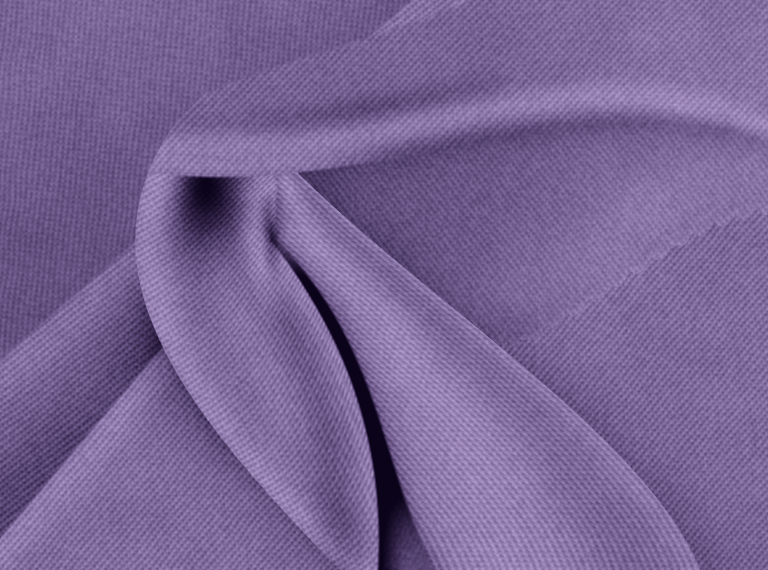
Write a Shadertoy shader that draws this texture.

```glsl
// Draped purple knit: a loop of cloth folds over a central pleat, with a pinked
// hem behind. Layers stack back to front between smooth cubic borders; each
// has a shade and a rib pattern, and one colour ramp tints the result.

const vec2 SHEET = vec2(7.68, 5.72); // canvas in working units, y down
const vec3 DEEP = vec3(0.04, 0.01, 0.10);
const vec3 LIT = vec3(0.66, 0.58, 0.77);
const vec3 MID_TINT = vec3(0.07, -0.01, 0.16);
const float PITCH = 0.054; // width of one knitted rib
const float KNIT_DEPTH = 0.11;
const float GRAIN = 0.13;
const float CONTRAST = 1.2;
const float TOOTH = 0.21; // width of one hem tooth
const float PI = 3.14159;

float hash(vec2 p) {
  return fract(sin(dot(p, vec2(12.99, 78.23))) * 4375.85);
}

float noise(vec2 p) {
  vec2 i = floor(p), f = fract(p);
  f = f * f * (3.0 - 2.0 * f);
  return mix(mix(hash(i), hash(i + vec2(1, 0)), f.x),
             mix(hash(i + vec2(0, 1)), hash(i + 1.0), f.x), f.y);
}

// Cubic through four evenly spaced values between a and b
float through(float s, float a, float b, vec4 v) {
  float t = clamp((s - a) / (b - a), 0.0, 1.0);
  float l = 1.0 - 3.0 * t, m = 2.0 - 3.0 * t, n = 1.0 - t;
  return dot(v, 0.5 * vec4(l * m * n, 9.0 * t * m * n, -9.0 * t * l * n, t * l * m));
}

float bump(float d, float w) { return exp(-d * d / (w * w)); }
float shadow(float d, float w) { return exp(-max(d, 0.0) / w); }
float cover(float d, float soft) { return smoothstep(-soft, soft, d); }
float ramp(float a, float b, float s) { return smoothstep(a, b, s); }

vec2 turn(vec2 p, float a) {
  return vec2(cos(a) * p.x + sin(a) * p.y, cos(a) * p.y - sin(a) * p.x);
}

// Ribs run along q.y, with slanted loops inside each rib
float knit(vec2 q) {
  q.x += 0.025 * noise(q * 3.0);
  float a = PI * q.x / PITCH;
  return 0.8 * cos(2.0 * a) + 0.4 * cos(7.0 * q.y / PITCH + 2.5 * abs(sin(a)));
}

void mainImage(out vec4 fragColor, in vec2 fragCoord) {
  vec2 p = fragCoord / iResolution.xy * SHEET;
  p.y = SHEET.y - p.y;
  float x = p.x, y = p.y, px = SHEET.y / iResolution.y;

  // Borders of the folds
  float foldTop = through(x, 1.95, 4.8, vec4(0.98, 0.62, 0.32, -0.05));
  float lip = y - through(x, 1.6, 7.68, vec4(1.74, 1.64, 1.3, 1.42));
  float ridge = y - through(x, 2.4, 7.68, vec4(1.45, 1.22, 0.95, 1.25));
  float loop = x - through(y, 1.0, 5.72, vec4(1.95, 1.36, 2.03, 3.4));
  float wall = x - through(y, 2.4, 5.72, vec4(2.7, 3.38, 3.72, 3.78));
  float slit = x - through(y, 2.4, 5.72, vec4(2.76, 3.52, 3.92, 4.35));
  float pleat = x - through(y, 1.74, 5.72, vec4(2.98, 4.5, 6.02, 7.0));
  float hem = y - through(x, 5.2, 7.68, vec4(3.45, 2.95, 2.42, 2.12));
  hem -= 0.075 * abs(sin(PI * x / TOOTH)) - 0.04;

  // Flat cloth behind: x holds shade, y holds knit relief
  float back = mix(0.68, 0.57, ramp(0.3, 3.0, y + 0.35 * x));
  float ground = 0.61 - 0.11 * shadow(hem, 0.13);
  ground -= 0.07 * ramp(6.0, 7.8, x) * ramp(3.5, 5.7, y);
  back = mix(back, ground, ramp(3.0, 5.0, x));
  vec2 cloth = vec2(back, 0.6 * knit(turn(p, 0.1)));

  // Two folds at the lower left
  float d = (y - 3.62 + 0.88 * x) * 0.75;
  float lum = 0.6 + 0.14 * bump(d - 0.12, 0.3) - 0.12 * ramp(0.5, 1.2, d);
  cloth = mix(cloth, vec2(lum, knit(turn(p, 0.9))), cover(d, 0.03));
  d = (y - 5.4 + 1.18 * x) * 0.65;
  lum = 0.71 + 0.1 * bump(d - 0.12, 0.2);
  cloth = mix(cloth, vec2(lum, knit(turn(p, 0.7))), cover(d, 0.025));
  d = 0.3 - 0.12 * ramp(3.8, 5.2, y);
  cloth.x -= d * shadow(-loop, 0.27) * ramp(2.2, 3.5, y) * cover(-loop, px);

  // Hanging cloth with the pinked hem
  lum = 0.61 + 0.13 * ramp(4.2, 6.8, x) - 0.12 * shadow(lip, 0.25);
  lum += 0.05 * bump(hem + 0.03, 0.04) + 0.05 * bump(hem + 0.5, 0.4);
  float beyond = cover(pleat, px);
  float mask = cover(-hem, px) * beyond * cover(lip + 0.3, 0.1);
  cloth = mix(cloth, vec2(lum, 0.65 * knit(turn(p, -0.65))), mask);
  cloth.x -= 0.15 * shadow(pleat, 0.4) * step(1.5, y) * beyond;

  // Loop: outer rim, hollow, inner curl and the wall beside the slit
  float high = 1.0 - ramp(2.3, 3.6, y);
  lum = 0.77 + 0.07 * bump(loop - 0.12, 0.14);
  lum -= 0.15 * bump(loop - 0.55, 0.22) * (0.35 + 0.65 * high);
  d = length(turn(p - vec2(2.12, 1.93), -0.15) * vec2(1.05, 0.68));
  lum -= 0.56 * bump(d, 0.4) * ramp(0.15, 0.45, loop);
  lum -= 0.17 * bump(wall + 0.4, 0.24) * ramp(2.5, 3.3, y);
  lum += 0.05 * bump(wall + 0.07, 0.08);
  d = x - 2.5 - 0.25 * max(y - 2.3, 0.0);
  lum += 0.16 * high * bump(d, 0.13) * ramp(1.75, 2.0, y);
  float ribs = knit(turn(p + vec2(0.0, 0.25 * loop * loop), 1.05));
  mask = cover(loop, px) * cover(-pleat, px) * step(1.2, y);
  cloth = mix(cloth, vec2(lum, ribs), mask);

  // Dark slit opening downward
  mask = cover(wall, 0.02) * cover(0.05 - slit, 0.03) * ramp(2.1, 2.9, y);
  lum = mix(0.06, 0.5, ramp(4.8, 5.7, y) * ramp(3.75, 4.1, x));
  cloth = mix(cloth, vec2(lum, 0.25 * ribs), mask);

  // Central pleat
  float across = clamp(slit / max(slit - pleat, 0.1), 0.0, 1.0);
  lum = 0.75 + 0.1 * bump(across - 0.33, 0.25) - 0.07 * bump(across - 0.75, 0.18);
  lum += 0.05 * bump(across - 0.97, 0.06) - 0.22 * shadow(slit, 0.09);
  mask = cover(slit, 0.025) * cover(-pleat, px) * step(1.6, y);
  cloth = mix(cloth, vec2(lum, knit(vec2(pleat * 0.75, y))), mask);

  // Rounded top of the pleat, and its crease
  cloth.x += 0.12 * bump(length((p - vec2(2.76, 1.87)) * vec2(0.5, 1)), 0.13);
  cloth.x -= 0.36 * bump(x - 2.42 - 0.12 * y, 0.07) * bump(y - 2.38, 0.3);

  // Upper fold sweeping right, its lip softening along the way
  lum = 0.67 + 0.07 * ramp(4.5, 7.0, x) + 0.13 * bump(ridge - 0.02, 0.15);
  lum -= 0.15 * bump(ridge + 0.22, 0.14) * bump(x - 3.8, 1.2);
  lum -= 0.19 * ramp(0.08, 0.35, ridge) * ramp(3.0, 4.5, x);
  lum += 0.1 * bump(lip + 0.09, 0.1) * (1.0 - ramp(2.8, 3.8, x));
  mask = cover(-lip, 0.02 + 0.13 * ramp(3.2, 6.0, x));
  mask *= cover(y - foldTop, 0.025) * cover(loop, px);
  cloth = mix(cloth, vec2(lum, 0.85 * knit(turn(p, 0.75))), mask);

  // Relief, slubs and tint
  float relief = KNIT_DEPTH * cloth.y * (1.0 - ramp(0.3, 0.7, px / PITCH));
  relief += GRAIN * (noise(p * 38.0) - 0.5);
  float tone = 0.67 + CONTRAST * (cloth.x - 0.67) + relief * ramp(0.0, 0.5, cloth.x);
  tone = clamp(tone + 0.05 * (noise(p * 2.5) - 0.5), 0.0, 1.25);
  fragColor = vec4(mix(DEEP, LIT, tone) + MID_TINT * tone * (1.0 - tone), 1.0);
}
```
